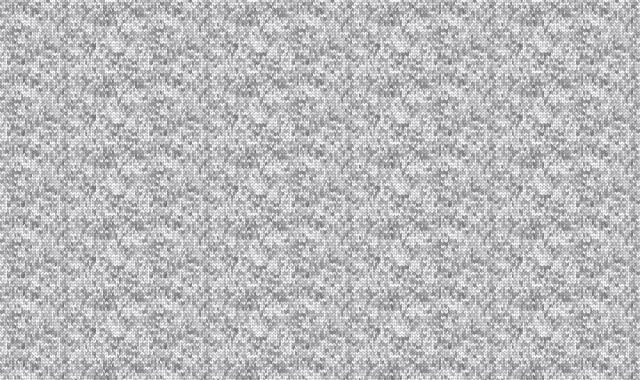
A Shadertoy shader for this texture:

```glsl
#define REPEATS_ACROSS 4.5
#define TILE_ASPECT 2.0
#define COLUMNS 40.0
#define ROWS 24.0
#define PATCHES vec2(12.0, 7.0)
#define LEG_SLOPE 0.45
#define GAP_SHADE 0.26
#define PATCH_STRENGTH 0.36
#define FLECK_RANGE vec2(0.05, 1.15)
#define LIGHT_YARN vec3(0.99, 0.99, 1.0)
#define DARK_YARN vec3(0.48, 0.48, 0.49)
#define SAMPLES 3

float hash(vec2 p) {
    return fract(sin(dot(p, vec2(127.1, 311.7))) * 43758.545);
}

// Value noise that wraps after the given number of cells
float wrappedNoise(vec2 p, vec2 period) {
    vec2 cell = floor(p);
    vec2 f = fract(p);
    f = f * f * (3.0 - 2.0 * f);
    vec2 a = mod(cell, period);
    vec2 b = mod(cell + 1.0, period);
    return mix(mix(hash(a), hash(vec2(b.x, a.y)), f.x),
               mix(hash(vec2(a.x, b.y)), hash(b), f.x), f.y);
}

// One knitted swatch per unit square
vec3 knit(vec2 p) {
    vec2 grid = vec2(COLUMNS, ROWS);
    vec2 q = p * grid;
    float side = fract(q.x) - 0.5;
    q.y -= LEG_SLOPE * 2.0 * abs(side);

    // Wrapped stitch and leg numbers keep the swatches identical
    vec2 stitch = mod(floor(q), grid);
    vec2 leg = stitch + vec2(step(0.0, side) * 0.5 + 57.0, 31.0);

    // Heathered yarn: each leg has its own tone, slightly darker in patches
    vec2 center = (stitch + 0.5) / grid;
    float patchTone = 0.6 * wrappedNoise(center * PATCHES, PATCHES)
                    + 0.4 * wrappedNoise(center * PATCHES * 2.0, PATCHES * 2.0);
    float tone = 0.4 * hash(stitch + 3.0) + 0.6 * hash(leg)
               + PATCH_STRENGTH * (patchTone - 0.5);
    float fleck = smoothstep(FLECK_RANGE.x, FLECK_RANGE.y, tone);
    vec3 yarn = mix(LIGHT_YARN, DARK_YARN, fleck);

    // Rounded legs with shaded gaps between them
    vec2 across = vec2(abs(abs(side) * 4.0 - 1.0), abs(fract(q.y) * 2.0 - 1.0));
    float gap = smoothstep(0.5, 1.15, length(across * vec2(0.75, 0.95)));
    return yarn * (1.0 - GAP_SHADE * gap);
}

void mainImage(out vec4 fragColor, in vec2 fragCoord) {
    vec2 tileScale = vec2(1.0, TILE_ASPECT) * REPEATS_ACROSS / iResolution.x;
    vec3 color = vec3(0.0);

    // Average a grid of samples to smooth the fine stitches
    for (int j = 0; j < SAMPLES; j++) {
        for (int i = 0; i < SAMPLES; i++) {
            vec2 offset = (vec2(i, j) + 0.5) / float(SAMPLES) - 0.5;
            vec2 point = fragCoord + offset - vec2(0.0, iResolution.y);
            color += knit(point * tileScale);
        }
    }
    fragColor = vec4(color / float(SAMPLES * SAMPLES), 1.0);
}
```
